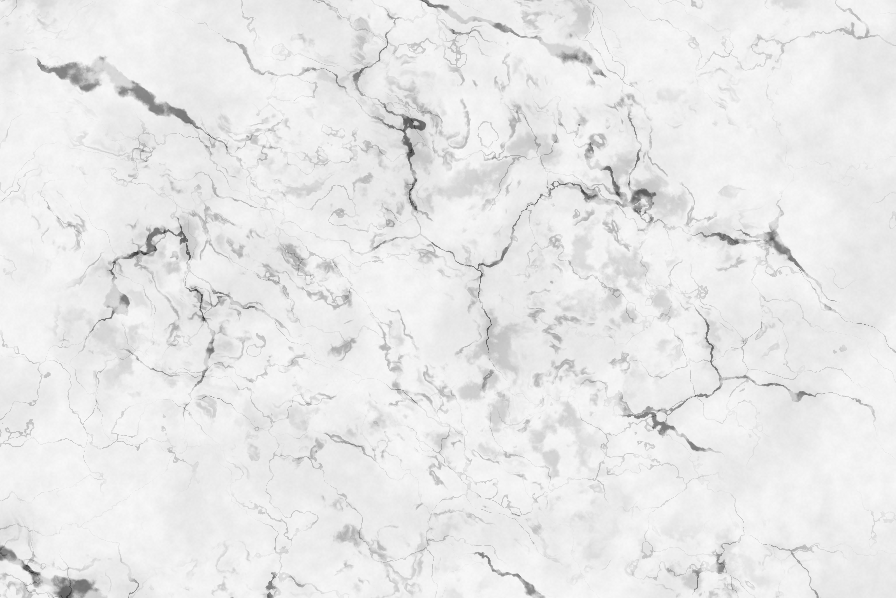
Reproduce this texture procedurally as a Shadertoy shader.

```glsl
// White marble with broken, crinkled grey veins drifting down to the right.
#define BASE_TONE 0.954
#define VEIN_ANGLE -0.55
#define WARP 0.28
#define CRACK_CELLS 4.6
#define HAIR_CELLS 9.0
#define STREAK_RATE 2.6
#define STREAK_DARK 0.42
#define CRACK_DARK 0.40
#define HAIR_DARK 0.17
#define MOTTLE_DARK 0.23
#define CLOUD_DARK 0.042
#define GRAIN 0.045

float hash(vec2 p) {
    vec3 q = fract(p.xyx * 0.1031);
    q += dot(q, q.yzx + 33.33);
    return fract((q.x + q.y) * q.z);
}

float noise(vec2 p) {
    vec2 i = floor(p), f = fract(p);
    f = f * f * (3.0 - 2.0 * f);
    vec2 e = vec2(1.0, 0.0);
    return mix(mix(hash(i), hash(i + e), f.x),
               mix(hash(i + e.yx), hash(i + e.xx), f.x), f.y);
}

float fbm(vec2 p) {
    float sum = 0.0, gain = 0.5;
    for (int i = 0; i < 6; i++) {
        sum += gain * noise(p);
        p = mat2(1.6, 1.2, -1.2, 1.6) * p + 19.7;
        gain *= 0.5;
    }
    return sum / 0.984;
}

vec2 fbm2(vec2 p) {
    return vec2(fbm(p), fbm(p + 57.3)) - 0.5;
}

mat2 rotation(float a) {
    return mat2(cos(a), -sin(a), sin(a), cos(a));
}

// Distance to the border between the two nearest cells
float crackDistance(vec2 p, float cells) {
    p *= cells;
    vec2 home = floor(p), first = vec2(9.0), second = vec2(9.0);
    for (int y = -1; y <= 1; y++)
    for (int x = -1; x <= 1; x++) {
        vec2 id = home + vec2(x, y);
        vec2 r = id + vec2(hash(id), hash(id + 71.7)) - p;
        if (dot(r, r) < dot(first, first)) { second = first; first = r; }
        else if (dot(r, r) < dot(second, second)) second = r;
    }
    return dot(0.5 * (first + second), normalize(second - first)) / cells;
}

// Line with a crisp edge about one canvas step wide
float line(float d, float width) {
    return 1.0 - smoothstep(0.5 * width, width + 0.5 / iResolution.y, d);
}

void mainImage(out vec4 fragColor, in vec2 fragCoord) {
    vec2 p = fragCoord / iResolution.y;
    vec2 flow = rotation(VEIN_ANGLE) * p;
    vec2 bend = WARP * fbm2(p * 3.0 + 4.0);
    vec2 crinkle = 0.14 * fbm2(p * 9.0 + 31.0);
    vec2 jitter = 0.035 * fbm2(p * 34.0 + 17.0);
    vec2 q = flow * vec2(0.55, 1.0) + bend + jitter;

    // Busy diagonal region left of the centre
    vec2 e = rotation(VEIN_ANGLE) * (p - vec2(0.50, 0.58)) / vec2(0.75, 0.34);
    float busy = smoothstep(0.42, 0.76, fbm(p * 3.5 + 8.0) + 0.25 * exp(-dot(e, e)));
    float crumbs = fbm(p * 38.0 + 3.0);
    float broken = smoothstep(0.34, 0.60, crumbs);

    // Short tapering streaks with ragged edges
    float lane = (flow.y + 0.8 * bend.y + 0.5 * crinkle.y + jitter.y) * STREAK_RATE + 0.35;
    float streakDist = abs(fract(lane) - 0.5) / STREAK_RATE;
    float taper = smoothstep(0.56, 0.92, noise(vec2(flow.x * 3.6, floor(lane) * 7.0 + 2.0)));
    float streakWidth = 0.022 * taper * (0.1 + noise(p * 17.0)) * (0.4 + 1.2 * crumbs);
    float streak = line(streakDist, streakWidth) * smoothstep(0.0, 0.15, taper);
    streak *= 0.25 + 0.75 * broken;

    // Main cracks: thin, uneven, fading in and out
    float crackDist = crackDistance(q + 0.45 * crinkle + 3.0, CRACK_CELLS);
    float presence = smoothstep(0.38, 0.82, noise(p * 5.5 + 12.0) + 0.10 * busy);
    float knot = noise(p * 24.0 + 5.0);
    float crackWidth = 0.0005 + 0.0075 * presence * knot * knot;
    float crack = line(crackDist, crackWidth) * (0.10 + 0.90 * presence);
    crack *= 0.25 + 0.75 * broken;
    float halo = exp(-crackDist * 75.0) * presence * broken;

    // Sparse hairlines
    float hairDist = crackDistance(q + 1.1 * crinkle + 11.0, HAIR_CELLS);
    float hairMask = smoothstep(0.42, 0.85, noise(p * 8.0 + 40.0) + 0.22 * busy);
    float hair = line(hairDist, 0.0012) * hairMask * (0.3 + 0.7 * broken);

    // Crumbled contours and small grey flecks inside the busy region
    vec2 grainFlow = flow * vec2(0.7, 1.0) + 0.5 * bend + crinkle;
    float contour = fbm(grainFlow * 13.0 + 23.0);
    float mottle = 1.0 - smoothstep(0.0, 0.040, abs(contour - 0.5));
    mottle *= smoothstep(0.40, 0.64, crumbs);
    mottle += 0.55 * smoothstep(0.53, 0.68, contour) * smoothstep(0.42, 0.62, crumbs);

    // Faint clouds and grain
    float cloud = smoothstep(0.36, 0.72, fbm(p * 9.0 + 2.0 * bend + 61.0));
    float grain = fbm(p * 60.0) - 0.5 + 0.35 * (noise(p * 340.0) - 0.5);

    float dark = CLOUD_DARK * cloud + 0.050 * halo + GRAIN * grain;
    dark += MOTTLE_DARK * mottle * busy + HAIR_DARK * hair;
    dark += max(STREAK_DARK * streak, CRACK_DARK * crack);
    fragColor = vec4(vec3(clamp(BASE_TONE - dark, 0.2, 0.98)), 1.0);
}
```
